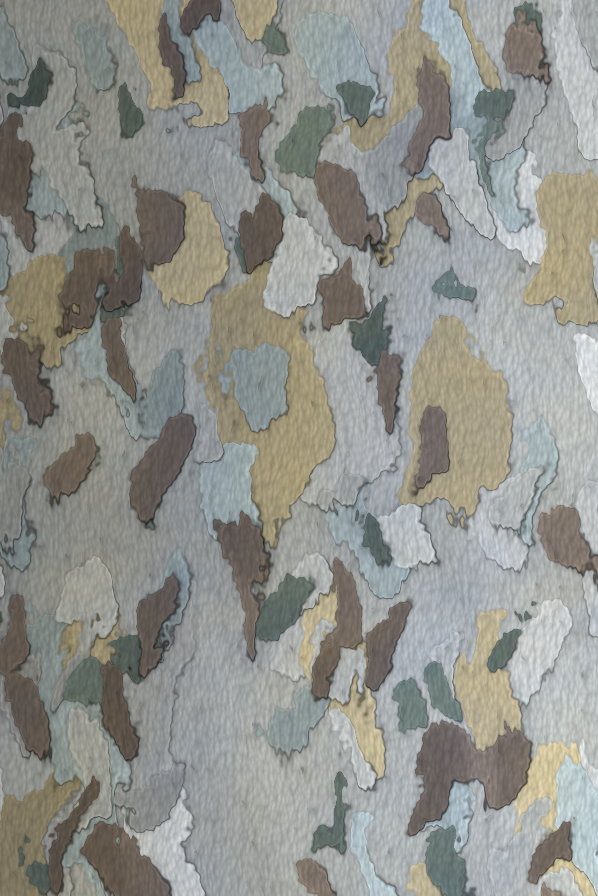
This texture is drawn by a WebGL 2 fragment shader. Its source:

```glsl
#version 300 es
precision highp float;

#define SILVER vec3(0.635, 0.645, 0.638)
#define PALE vec3(0.700, 0.708, 0.705)
#define BLUE vec3(0.585, 0.632, 0.640)
#define CREAM vec3(0.655, 0.612, 0.500)
#define BROWN vec3(0.425, 0.385, 0.358)
#define GREEN vec3(0.365, 0.410, 0.390)
#define WARP 0.0125
#define GRAIN 0.30
#define RIM_WIDTH 0.0018
#define SHADOW_WIDTH 0.0035

uniform vec2 u_resolution;
out vec4 fragColor;

vec3 hash3(vec2 p) {
    vec3 q = fract(p.xyx * vec3(0.1031, 0.1030, 0.0973));
    q += dot(q, q.yxz + 33.33);
    return fract((q.xxy + q.yzz) * q.zyx);
}

// Layered sines, turned at each octave
vec2 wander(vec2 p) {
    vec2 sum = vec2(0.0);
    float amp = 1.0;
    p *= vec2(48.0, 33.0);
    for (int i = 0; i < 6; i++) {
        sum += amp * sin(p.yx + 1.6 * sum.yx + vec2(1.3, 4.1) * float(i));
        p = mat2(0.8, 0.6, -0.6, 0.8) * p * 1.83;
        amp *= 0.58;
    }
    return sum;
}

// Cellular noise: distance to the nearest point
float cells(vec2 p) {
    vec2 base = floor(p);
    float nearest = 2.0;
    for (int j = -1; j <= 1; j++)
    for (int i = -1; i <= 1; i++) {
        vec2 c = base + vec2(i, j);
        nearest = min(nearest, length(c + hash3(c + 71.0).xy - p));
    }
    return nearest;
}

float barkHeight(vec2 p) {
    return 0.5 * cells(p / vec2(0.0066, 0.023)) + 0.5 * cells(p / vec2(0.0040, 0.0095));
}

// Scattered flakes: x = signed distance, y = random tone, z = facing to the shaded side
vec3 flakes(vec2 p, vec2 size, float share, float lean, float seed) {
    vec2 base = floor(p / size);
    float dist = 0.4;
    vec2 blend = vec2(0.0);
    float total = 1e-20;
    float melt = 0.22 * size.x;
    for (int j = -1; j <= 1; j++)
    for (int i = -1; i <= 1; i++) {
        vec2 c = base + vec2(i, j);
        vec3 rnd = hash3(c + seed);
        vec3 shape = hash3(c + seed + 37.0);
        float chance = share + lean * ((c.x + 0.5) * size.x - 0.33);
        if (rnd.z > chance) continue;
        vec2 v = p - (c + 0.2 + 0.6 * rnd.xy) * size;
        v.x += v.y * (shape.z - 0.5) * 0.6;
        vec2 r = size * mix(vec2(0.22, 0.26), vec2(0.58, 0.72), shape.xy);
        float k = length(v / r);
        float d = min(k * (k - 1.0) / max(length(v / (r * r)), 1e-4), 0.3);
        float weight = exp(-110.0 * d);
        blend += weight * vec2(shape.z, dot(v / r, vec2(0.6, -0.8)) / max(k, 1e-4));
        total += weight;
        float h = max(melt - abs(d - dist), 0.0) / melt;
        dist = min(d, dist) - 0.25 * h * h * melt;
    }
    return vec3(dist, blend / total);
}

// Lay one sheet of flakes over the bark with shadow, rim and lit lip
vec3 lay(vec3 under, vec3 tint, vec3 flake, float depth) {
    float aa = 0.8 / u_resolution.y;
    float d = flake.x;
    float shaded = smoothstep(-0.5, 0.9, flake.z);
    float shadow = exp(-max(d, 0.0) / SHADOW_WIDTH) * shaded;
    under *= 1.0 - 0.30 * depth * shadow;
    vec3 top = tint * (0.88 + 0.24 * flake.y);
    float lip = (d + 0.003) / RIM_WIDTH;
    top *= 1.0 + 0.10 * depth * exp(-lip * lip);
    vec3 col = mix(top, under, smoothstep(-aa, aa, d));
    float rim = (d - 0.0006) / RIM_WIDTH;
    return col * (1.0 - depth * (0.10 + 0.34 * shaded) * exp(-rim * rim));
}

void main() {
    vec2 p = gl_FragCoord.xy / u_resolution.y;
    vec2 drift = wander(p);
    vec2 q = p + WARP * drift * vec2(0.85, 1.35);
    vec2 blotch = wander(p * 0.5 + 3.0);

    // Sheets from the oldest bark to the newest flakes
    vec3 col = SILVER * (1.0 + 0.03 * blotch.x);
    col = lay(col, PALE, flakes(q, vec2(0.105, 0.16), 0.38, 0.1, 11.0), 0.5);
    col = lay(col, CREAM, flakes(q, vec2(0.115, 0.19), 0.50, 0.25, 53.0), 0.6);
    col = lay(col, BLUE, flakes(q, vec2(0.078, 0.125), 0.34, 0.0, 97.0), 0.65);
    col = lay(col, SILVER, flakes(q, vec2(0.060, 0.095), 0.24, -0.2, 131.0), 0.75);
    col = lay(col, GREEN, flakes(q, vec2(0.040, 0.062), 0.10, -0.1, 173.0), 0.7);
    col = lay(col, BROWN, flakes(q, vec2(0.050, 0.090), 0.22, -0.38, 211.0), 1.0);

    // Warm and cool mottling
    col += 0.013 * blotch.y * vec3(1.0, 0.6, -0.5);

    // Fibrous relief, lit from the upper left
    vec2 g = p + 0.0018 * drift;
    float height = barkHeight(g);
    float slope = height - barkHeight(g + vec2(-0.0022, 0.0022));
    col *= 1.0 + GRAIN * (1.1 * slope + 0.7 * (0.47 - height));
    col *= 1.0 - 0.20 * smoothstep(0.70, 0.92, height);

    // Round trunk: dim left side, cool bright right side
    float turn = smoothstep(-0.12, 0.62, p.x);
    col *= mix(0.79, 1.08, turn) * mix(1.05, 0.95, p.y);
    col *= mix(vec3(1.0, 0.995, 0.965), vec3(0.99, 1.005, 1.03), turn);
    fragColor = vec4(clamp(col, 0.0, 1.0), 1.0);
}
```
